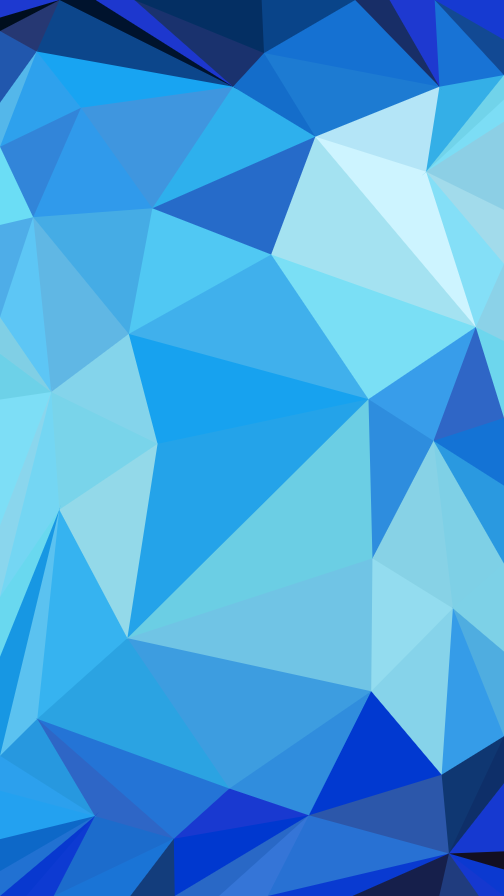
Write a WebGL 2 fragment shader that draws this background.

```glsl
#version 300 es
precision highp float;

uniform vec2 u_resolution;
out vec4 fragColor;

const vec2 GRID = vec2(5.0, 8.0);

const vec3 INK   = vec3(0.01, 0.04, 0.10);
const vec3 NAVY  = vec3(0.09, 0.21, 0.44);
const vec3 ROYAL = vec3(0.04, 0.20, 0.79);
const vec3 BLUE  = vec3(0.13, 0.43, 0.81);
const vec3 AZURE = vec3(0.16, 0.61, 0.91);
const vec3 SKY   = vec3(0.47, 0.84, 0.93);
const vec3 PALE  = vec3(0.88, 0.94, 0.98);

vec3 hash3(vec2 p) {
    vec3 q = fract(p.xyx * vec3(0.1031, 0.1030, 0.0973));
    q += dot(q, q.yxz + 33.33);
    return fract((q.xxy + q.yzz) * q.zyx);
}

float cross2(vec2 a, vec2 b) {
    return a.x * b.y - a.y * b.x;
}

float signedArea(vec2 a, vec2 b, vec2 c) {
    return cross2(b - a, c - a);
}

// Distance to the line a-b, positive on its left
float edgeDistance(vec2 p, vec2 a, vec2 b) {
    return cross2(b - a, p - a) / max(length(b - a), 1e-5);
}

float blob(vec2 uv, vec2 centre, vec2 radii) {
    vec2 d = (uv - centre) / radii;
    return exp(-dot(d, d));
}

// Staggered, jittered grid point; cells shrink toward the canvas border
vec2 vertex(vec2 node, vec2 extent) {
    vec2 inner = step(0.5, node) * step(node, GRID - 0.5);
    vec2 jitter = (hash3(node + 17.0).xy - 0.5) * vec2(0.86, 0.72);
    jitter.y += (mod(node.x, 2.0) - 0.5) * 0.5 * inner.x;
    vec2 s = (node + jitter * inner) / GRID * 2.0 - 1.0;
    return (0.5 + 0.5 * s * (1.4 - 0.4 * s * s)) * extent;
}

// Broad light and dark regions
float regionTone(vec2 uv) {
    float tone = 0.73;
    tone += 0.32 * blob(uv, vec2(0.73, 0.72), vec2(0.26, 0.13));
    tone += 0.30 * blob(uv, vec2(0.22, 0.50), vec2(0.24, 0.09));
    tone += 0.20 * blob(uv, vec2(0.85, 0.35), vec2(0.20, 0.07));
    tone -= 0.27 * blob(uv, vec2(0.38, 0.79), vec2(0.25, 0.12));
    tone -= 0.46 * blob(uv, vec2(0.62, 0.52), vec2(0.25, 0.09));
    tone -= 0.40 * blob(uv, vec2(1.00, 0.50), vec2(0.16, 0.07));
    tone -= 0.19 * blob(uv, vec2(0.52, 0.25), vec2(0.25, 0.09));
    tone -= 0.42 * blob(uv, vec2(0.98, 0.12), vec2(0.22, 0.10));
    tone -= 0.58 * smoothstep(0.25, 0.02, uv.y) * mix(0.6, 1.0, uv.x);
    tone -= 0.75 * smoothstep(0.87, 0.98, uv.y) * mix(1.0, 0.7, uv.x);
    return tone;
}

vec3 toneColor(float t, float vivid) {
    vec3 c = mix(INK, NAVY, smoothstep(-0.14, 0.06, t));
    c = mix(c, BLUE, smoothstep(0.12, 0.32, t));
    c = mix(c, AZURE, smoothstep(0.43, 0.57, t));
    c = mix(c, SKY, smoothstep(0.59, 0.76, t));
    c = mix(c, PALE, smoothstep(0.84, 1.02, t));
    return mix(c, ROYAL, step(0.72, vivid) * step(t, 0.32));
}

vec3 facetColor(vec2 uv, vec2 seed) {
    vec3 rnd = hash3(seed);
    vec3 tint = vec3(0.16, 0.07, 0.08) * (rnd.yzz - 0.5);
    float tone = regionTone(uv) + 0.34 * (rnd.x - 0.5);
    return clamp(toneColor(tone, rnd.z) + tint, 0.0, 1.0);
}

// Facet colour in rgb, weighted by its edge coverage in a
vec4 facet(vec2 p, vec2 a, vec2 b, vec2 c, vec2 seed, vec2 extent) {
    float d = min(edgeDistance(p, a, b), min(edgeDistance(p, b, c), edgeDistance(p, c, a)));
    float cover = clamp(d * u_resolution.y + 0.5, 0.0, 1.0);
    if (cover <= 0.0) return vec4(0.0);
    return vec4(facetColor((a + b + c) / (3.0 * extent), seed), 1.0) * cover;
}

bool onBorder(vec2 q, vec2 extent) {
    vec2 gap = min(q, extent - q);
    return min(gap.x, gap.y) < 1e-4;
}

// Facets resting on the border fan out into two
vec4 fan(vec2 p, vec2 a, vec2 b, vec2 c, vec2 seed, vec2 extent) {
    vec3 tri = vec3(0.0);
    vec2 tip = a, from = b, to = c;
    if (onBorder((a + b) * 0.5, extent)) { tip = c; from = a; to = b; }
    else if (onBorder((c + a) * 0.5, extent)) { tip = b; from = c; to = a; }
    vec2 foot = mix(from, to, 0.35 + 0.3 * hash3(seed + 5.0).x);
    if (!onBorder(foot, extent)) return facet(p, a, b, c, seed, extent);
    return facet(p, tip, from, foot, seed, extent)
         + facet(p, tip, foot, to, seed + 0.3, extent);
}

void main() {
    vec2 extent = vec2(u_resolution.x / u_resolution.y, 1.0);
    vec2 p = gl_FragCoord.xy / u_resolution.y;
    vec4 sum = vec4(0.0);

    for (float y = 0.0; y < GRID.y; y++) {
        for (float x = 0.0; x < GRID.x; x++) {
            vec2 cell = vec2(x, y);
            vec2 a = vertex(cell, extent);
            vec2 b = vertex(cell + vec2(1.0, 0.0), extent);
            vec2 c = vertex(cell + vec2(1.0, 1.0), extent);
            vec2 d = vertex(cell + vec2(0.0, 1.0), extent);
            vec2 seed = cell * 2.0 + 61.0;

            // Split along the diagonal that leaves no folded triangle
            float splitAC = min(signedArea(a, b, c), signedArea(a, c, d));
            float splitBD = min(signedArea(a, b, d), signedArea(b, c, d));
            bool useAC = splitAC > splitBD;
            sum += fan(p, a, b, useAC ? c : d, seed, extent);
            sum += fan(p, useAC ? a : b, c, d, seed + 0.7, extent);
        }
    }
    fragColor = vec4(sum.rgb / max(sum.a, 1e-4), 1.0);
}
```
